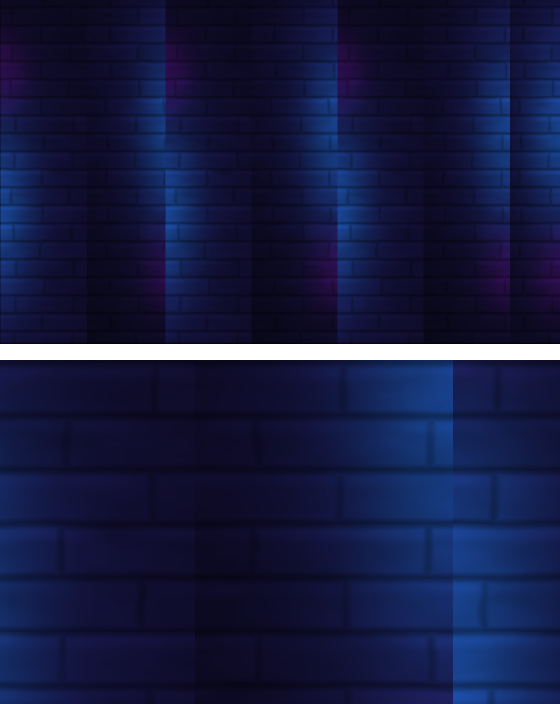
Top, the full canvas; bottom, a detail of the centre.
A Shadertoy shader for this texture:

```glsl
// Dark brick wall cut into seven upright strips, each lit from one side by blue and magenta lamps.
// Strips alternate between a left-lit view and its half-turned, right-lit view; the last is cropped.
// Lengths are in canvas heights; bricks use distances to joints, wear uses value noise.

#define ASPECT 1.634        // canvas width in heights
#define STRIP_WIDTH 0.2511
#define FIRST_EDGE 0.0021   // left edge of the first pair
#define SECOND_EDGE 0.483   // left edge of the remaining strips
#define ROWS 19.1
#define BRICK_WIDTH 0.169
#define JOINT_WIDTH 0.0075
#define WEAR 0.24
#define NIGHT vec3(0.044, 0.036, 0.118)
#define INDIGO vec3(0.050, 0.046, 0.190)
#define BLUE vec3(-0.005, 0.165, 0.225)
#define MAGENTA vec3(0.105, -0.008, 0.095)

float hash(vec2 p) {
    vec3 q = fract(vec3(p.xyx) * 0.1031);
    q += dot(q, q.yzx + 33.33);
    return fract((q.x + q.y) * q.z);
}

float noise(vec2 p) {
    vec2 cell = floor(p), f = fract(p);
    f = f * f * (3.0 - 2.0 * f);
    return mix(mix(hash(cell), hash(cell + vec2(1, 0)), f.x),
               mix(hash(cell + vec2(0, 1)), hash(cell + 1.0), f.x), f.y);
}

float fbm(vec2 p) {
    float sum = 0.0, weight = 0.5;
    for (int i = 0; i < 3; i++) {
        sum += weight * noise(p);
        p = p * 2.03 + 7.1;
        weight *= 0.5;
    }
    return sum;
}

float bell(float x, float width) {
    return exp(-x * x / (width * width));
}

// Brightness of the brickwork: soft dark joints, light upper edges, worn faces
float brickShade(vec2 p, float firstJoint, float seed) {
    vec2 wobble = vec2(noise(p * 45.0 + seed), noise(p * vec2(20, 38) + seed + 19.0)) - 0.5;
    vec2 worn = p + vec2(0.004, 0.002) * wobble;
    float rowY = worn.y * ROWS + 0.3;
    float row = floor(rowY);
    float stagger = 0.5 * (1.0 - mod(row, 2.0)) + 0.10 * (hash(vec2(row, seed)) - 0.5);
    float brickX = (worn.x - firstJoint) / BRICK_WIDTH + stagger;
    vec2 f = fract(vec2(brickX, rowY));
    vec2 gap = min(f, 1.0 - f) * vec2(BRICK_WIDTH, 1.0 / ROWS);

    // Bed joints run on; upright joints are fainter and vary
    float bed = 1.0 - smoothstep(0.0, JOINT_WIDTH, gap.y);
    float upright = 1.0 - smoothstep(0.0, JOINT_WIDTH, gap.x);
    upright *= 0.6 + 0.4 * noise(p * 30.0 + seed);
    float joint = max(0.32 * bed, 0.26 * upright);

    float tone = 0.95 + 0.12 * hash(vec2(floor(brickX), row) + seed);
    float topLight = 0.22 * smoothstep(0.60, 0.82, f.y) * noise(p * vec2(18, 30) + seed);
    float mottle = WEAR * (fbm(p * vec2(16, 46) + seed) - 0.44);
    return (tone + topLight + mottle) * (1.0 - joint);
}

// Lamp light: reach runs away from the lit edge, rise runs from the blue to the magenta end
vec3 lampLight(float reach, float rise) {
    vec3 light = NIGHT * mix(1.08, 0.90, smoothstep(0.5, 1.0, rise));
    light += INDIGO * exp(-1.5 * reach) * bell(rise - 0.36, 0.46);
    light += BLUE * bell(reach, 0.37) * bell(rise - 0.39, 0.24);
    light += MAGENTA * bell(reach, 0.30) * bell(rise - 0.79, 0.11);
    return light;
}

vec3 wall(vec2 p) {
    // Find the strip and the position inside it
    bool opening = p.x < SECOND_EDGE;
    float start = opening ? FIRST_EDGE : SECOND_EDGE;
    float index = max(floor((p.x - start) / STRIP_WIDTH), 0.0);
    float left = start + index * STRIP_WIDTH;
    bool cropped = !opening && index > 3.5;
    float right = cropped ? ASPECT : left + STRIP_WIDTH;
    bool turned = cropped || mod(index, 2.0) > 0.5;

    // Brickwork is the same in every strip of a kind
    vec2 local = vec2(p.x - left + (cropped ? 0.028 : 0.0), p.y);
    float shade = brickShade(local, turned ? 0.064 : 0.121, turned ? 31.0 : 5.0);

    // The right-lit view falls off into deeper shadow
    float reach = (turned ? right - p.x : p.x - left) / STRIP_WIDTH;
    vec3 color = lampLight(reach, turned ? 1.0 - p.y : p.y) * shade;
    if (turned) color *= 1.0 - 0.16 * smoothstep(0.3, 1.0, reach);

    // Thin dark border at the left and bottom
    float border = step(FIRST_EDGE, p.x) * smoothstep(0.002, 0.006, p.y);
    return color * mix(0.4, 1.0, border);
}

void mainImage(out vec4 fragColor, in vec2 fragCoord) {
    // Four samples per pixel smooth the strip edges
    vec3 color = vec3(0);
    for (int i = 0; i < 4; i++) {
        vec2 offset = vec2(i % 2, i / 2) * 0.5 - 0.25;
        vec2 uv = (fragCoord + offset) / iResolution.xy;
        color += wall(uv * vec2(ASPECT, 1.0));
    }
    fragColor = vec4(color * 0.25, 1.0);
}
```
